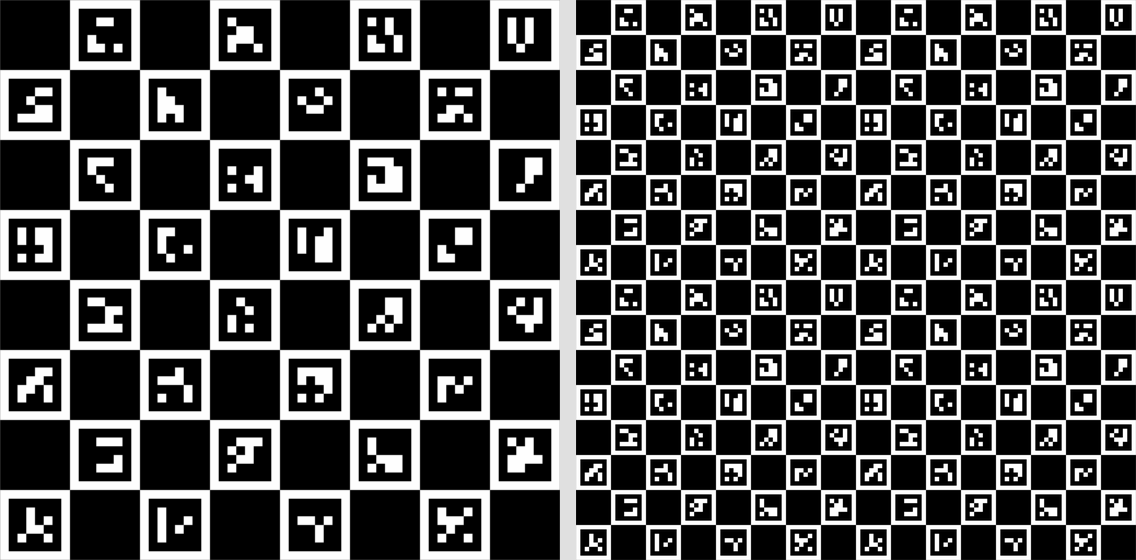
Left: one tile. Right: repeated 2 by 2.
Reproduce this pattern procedurally as a WebGL 1 fragment shader.

```glsl
precision highp float;

uniform vec2 u_resolution;

#define CELLS 8.0            // board squares across and down
#define MODULES 8.0          // modules along one square
#define MARGIN 1.0           // white frame width, in modules
#define BORDER 1.0           // black marker border width, in modules
#define BIT_DENSITY 0.46     // share of white code modules
#define SEED 17.0
#define EDGE_SOFTNESS 0.65   // half width of an edge, in canvas pixels at 512
#define INK vec3(0.0)
#define PAPER vec3(0.995)

float hash(vec2 p) {
  vec3 q = fract(vec3(p.xyx) * 0.1031 + SEED * 0.0137);
  q += dot(q, q.yzx + 33.33);
  return fract((q.x + q.y) * q.z);
}

// Distance in whole modules from the nearest side of the square.
float ringIndex(vec2 local) {
  vec2 inset = min(local, MODULES - 1.0 - local);
  return min(inset.x, inset.y);
}

// Paper coverage of one module: 0 is ink, 1 is paper.
float moduleValue(vec2 module) {
  module = mod(module, CELLS * MODULES);
  vec2 cell = floor((module + 0.5) / MODULES);
  vec2 local = module - cell * MODULES;

  float isPaperCell = 1.0 - mod(cell.x + cell.y, 2.0);
  float ring = ringIndex(local);
  float frame = 1.0 - step(MARGIN - 0.5, ring);
  float inCode = step(MARGIN + BORDER - 0.5, ring);
  float bit = step(hash(module), BIT_DENSITY);

  return isPaperCell * max(frame, inCode * bit);
}

// Blend the four nearest modules across a narrow band at their shared edges.
float board(vec2 uv) {
  vec2 p = uv * CELLS * MODULES - 0.5;
  vec2 base = floor(p);
  float pixel = CELLS * MODULES / min(u_resolution.x, u_resolution.y);
  float halfWidth = min(EDGE_SOFTNESS * pixel, 0.5);
  vec2 blend = clamp((fract(p) - 0.5) / (2.0 * halfWidth) + 0.5, 0.0, 1.0);

  float bottom = mix(moduleValue(base), moduleValue(base + vec2(1.0, 0.0)), blend.x);
  float top = mix(moduleValue(base + vec2(0.0, 1.0)), moduleValue(base + 1.0), blend.x);
  return mix(bottom, top, blend.y);
}

void main() {
  vec2 uv = gl_FragCoord.xy / u_resolution;
  gl_FragColor = vec4(mix(INK, PAPER, board(uv)), 1.0);
}
```
